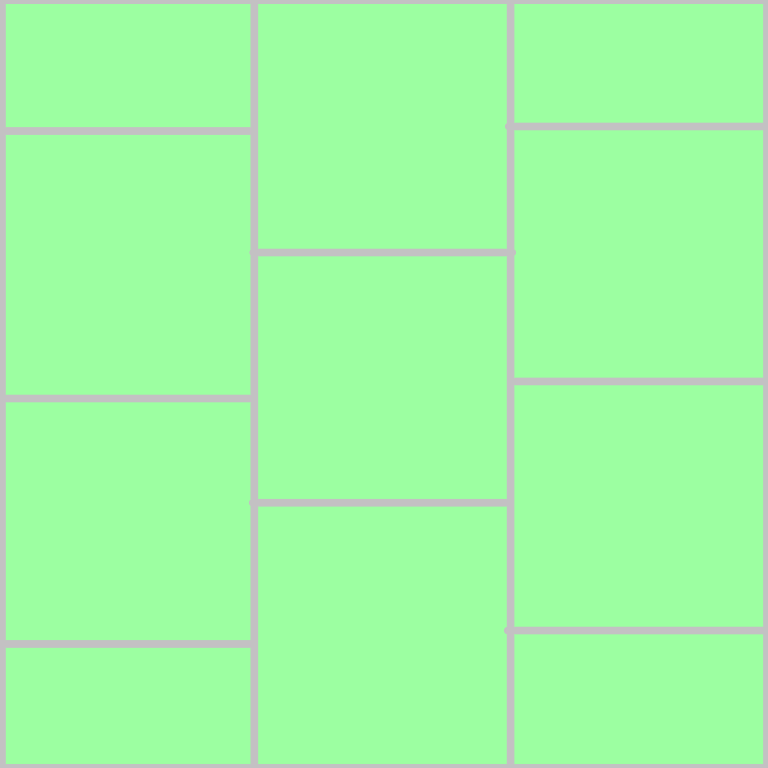
Reproduce this pattern procedurally as a WebGL 1 fragment shader.

```glsl
precision highp float;

// Three columns of flat green tiles, staggered and split by thin grey grout.
// Each horizontal joint is a round-capped segment whose ends may poke slightly
// past the vertical joints; the union of all distances is filled as grout.

uniform vec2 u_resolution;

// Distance to a horizontal segment at height y, from x = left to x = right.
float horizontalSegment(vec2 p, float y, float left, float right) {
    return length(vec2(p.x - clamp(p.x, left, right), p.y - y));
}

// Distance to the three joints of a column; overshoots extend their ends.
float columnJoints(vec2 p, float left, float right, vec3 heights,
                   vec3 leftOvershoot, vec3 rightOvershoot) {
    float d = 1.0;
    for (int i = 0; i < 3; i++) {
        d = min(d, horizontalSegment(p, heights[i], left - leftOvershoot[i],
                                     right + rightOvershoot[i]));
    }
    return d;
}

// Signed distance to the outer frame, negative inside the grout.
float frame(vec2 p) {
    float sides = min(p.x - 0.0075, 0.9937 - p.x);
    float ends = min(p.y, 1.0 - p.y) - 0.0052;
    return min(sides, ends);
}

void main() {
    vec2 p = gl_FragCoord.xy / u_resolution;
    float pixel = 1.0 / min(u_resolution.x, u_resolution.y);
    float split1 = 0.3312;
    float split2 = 0.6648;

    // Vertical joints between columns
    float d = min(abs(p.x - split1), abs(p.x - split2));

    // Staggered horizontal joints; the middle column's third lies on the frame
    d = min(d, columnJoints(p, 0.0, split1, vec3(0.8294, 0.4811, 0.1615),
                            vec3(0.0), vec3(0.0)));
    d = min(d, columnJoints(p, split1, split2, vec3(0.6712, 0.3454, 0.0),
                            vec3(0.0014, 0.0021, 0.0), vec3(0.0021, 0.0, 0.0)));
    d = min(d, columnJoints(p, split2, 1.0, vec3(0.8353, 0.5033, 0.1790),
                            vec3(0.0023, 0.0, 0.0036), vec3(0.0)));

    // Joint half width, joined with the frame
    d = min(d - 0.005, frame(p));

    vec3 tile = vec3(0.61, 1.0, 0.63);
    vec3 grout = vec3(0.765, 0.755, 0.765);
    float groutCover = 1.0 - smoothstep(-0.6 * pixel, 0.6 * pixel, d);
    gl_FragColor = vec4(mix(tile, grout, groutCover), 1.0);
}
```
